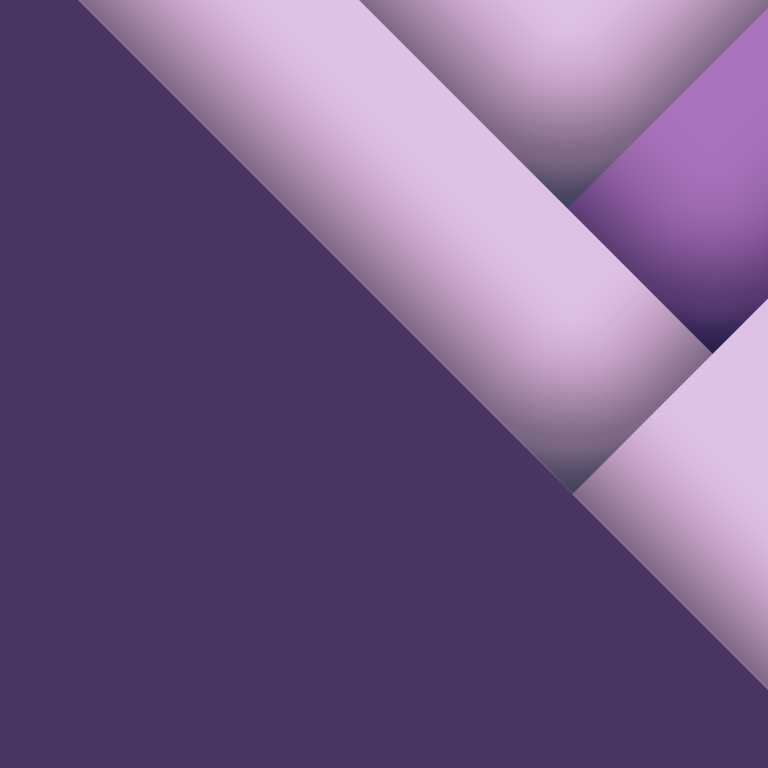
Give the GLSL for this background, as a WebGL 2 fragment shader.

```glsl
#version 300 es
precision highp float;
// Overlapping diagonal paper bands in lilac and violet above a flat plum field.
// Two rotated axes (rise and fall) place the edges; soft inner shadows
// along those edges are multiplied together and mapped to colour ramps.

uniform vec2 u_resolution;
out vec4 fragColor;

// Edge positions on the axes rise = x + y and fall = x - y
const float BAND_LOW = 1.1016;
const float BAND_HIGH = 1.4674;
const float VIOLET_EDGE = 0.0104;
const float FRONT_EDGE = 0.3887;
const float SHADOW_REACH = 0.26;

const vec3 PLUM = vec3(0.294, 0.208, 0.396);

// Smoothed step across an edge at signed distance d
float cover(float d, float softness) {
    return smoothstep(-softness, softness, d);
}

// Light left by a blurred shadow at distance d inside an edge
float shade(float d, float reach) {
    return smoothstep(-reach, reach, d);
}

// Four-stop ramp: corner shadow, edge shadow, midtone, full light
vec3 ramp(float light, vec3 corner, vec3 edge, vec3 middle, vec3 full) {
    vec3 c = mix(corner, edge, smoothstep(0.0, 1.0, (light - 0.25) / 0.25));
    c = mix(c, middle, clamp((light - 0.5) / 0.32, 0.0, 1.0));
    return mix(c, full, clamp((light - 0.82) / 0.18, 0.0, 1.0));
}

vec3 lilac(float light) {
    return ramp(light, vec3(0.27, 0.26, 0.37), vec3(0.49, 0.41, 0.52),
                vec3(0.77, 0.63, 0.77), vec3(0.87, 0.76, 0.90));
}

vec3 violet(float light) {
    return ramp(light, vec3(0.16, 0.12, 0.30), vec3(0.35, 0.23, 0.45),
                vec3(0.58, 0.38, 0.65), vec3(0.66, 0.45, 0.73));
}

void main() {
    vec2 uv = gl_FragCoord.xy / u_resolution;
    float rise = uv.x + uv.y;
    float fall = uv.x - uv.y;
    float softness = 1.0 / min(u_resolution.x, u_resolution.y);

    // Shadow light beside each edge
    float lowLight = shade(rise - BAND_LOW, SHADOW_REACH);
    float highLight = shade(rise - BAND_HIGH, SHADOW_REACH);
    float violetLight = shade(VIOLET_EDGE - fall, SHADOW_REACH);
    float frontLight = shade(FRONT_EDGE - fall, SHADOW_REACH);

    // Rear panels, from back to front
    vec3 color = lilac(highLight * violetLight);
    color = mix(color, violet(highLight * frontLight),
                cover(fall - VIOLET_EDGE, softness));

    // Long band, then the front panel that crosses it
    color = mix(color, lilac(lowLight * frontLight),
                cover(BAND_HIGH - rise, softness));
    color = mix(color, lilac(lowLight), cover(fall - FRONT_EDGE, softness));

    // Faint paper rim, then the flat field
    float rim = 1.0 - smoothstep(0.0, 0.005, abs(rise - BAND_LOW));
    color += 0.06 * rim;
    color = mix(color, PLUM, cover(BAND_LOW - rise, softness));

    fragColor = vec4(color, 1.0);
}
```
